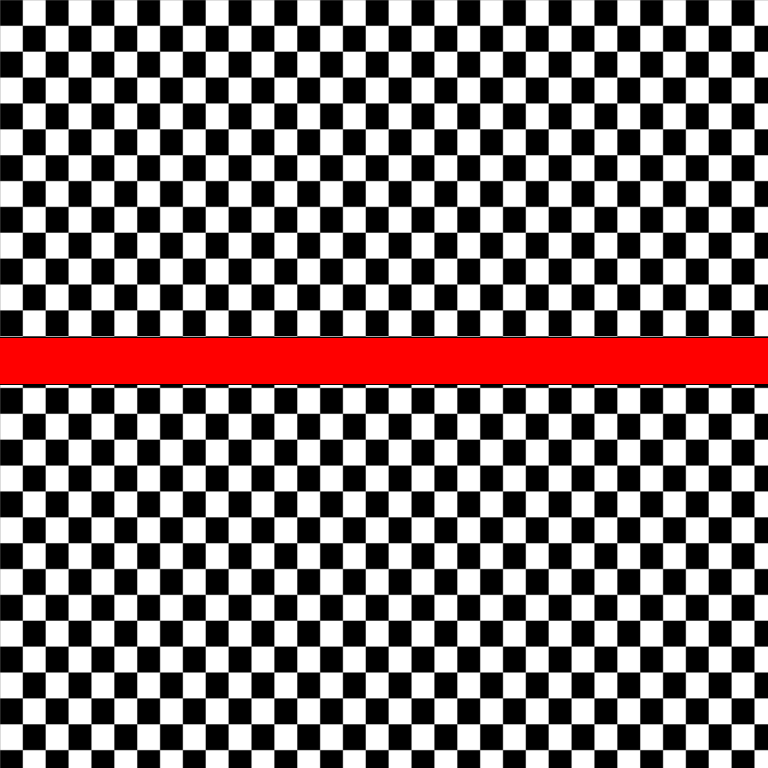
Write a three.js fragment shader that draws this pattern.

```glsl
// Black and white checkerboard crossed by a thin-edged horizontal red band.
varying vec2 vUv;

// Alternating cells along one axis: -1 in even cells, +1 in odd ones, with soft edges.
float alternate(float x, float size) {
  float edgeDistance = abs(mod(x + 0.5 * size, 2.0 * size) - size) - 0.5 * size;
  return clamp(edgeDistance / 0.0009, -1.0, 1.0);
}

// Coverage of a horizontal band between two heights.
float band(float y, float bottom, float top) {
  float soft = 0.0007;
  return smoothstep(bottom - soft, bottom + soft, y)
       * (1.0 - smoothstep(top - soft, top + soft, y));
}

void main() {
  // Rows are mirrored about the centre of a double-height row behind the band.
  float columns = alternate(vUv.x, 0.02977);
  float rows = alternate(abs(vUv.y - 0.5285), 0.03368);
  vec3 color = vec3(0.5 + 0.5 * columns * rows);

  // Dark outline, then the red fill.
  color = mix(color, vec3(0.0), band(vUv.y, 0.4987, 0.5613));
  color = mix(color, vec3(1.0, 0.0, 0.0), band(vUv.y, 0.5, 0.56));

  gl_FragColor = vec4(color, 1.0);
}
```
